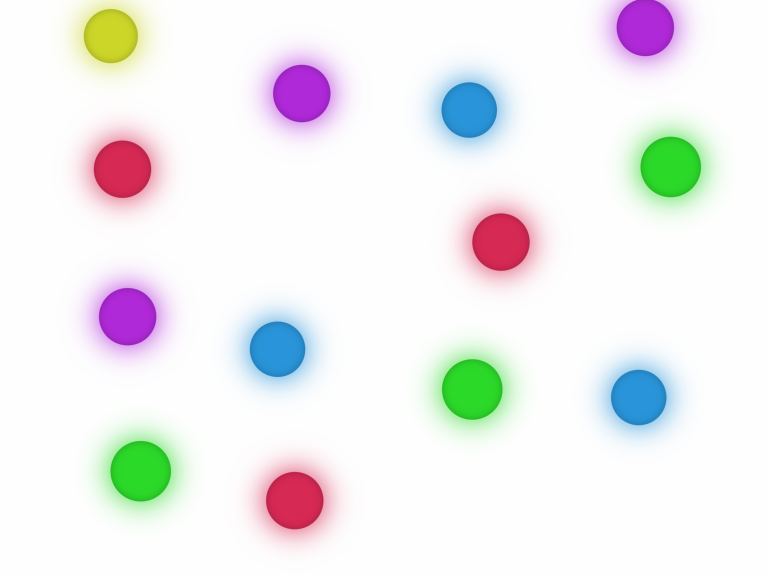
Write a Shadertoy shader that draws this background.

```glsl
const int DISC_COUNT = 13;
const int DISCS_PER_COLOUR = 3;
const vec3 PAPER = vec3(0.996);

// Disc colour in rgb, radius in canvas heights in a
const vec4 PALETTE[5] = vec4[5](
    vec4(0.17, 0.85, 0.16, 0.0525),
    vec4(0.69, 0.16, 0.85, 0.0498),
    vec4(0.84, 0.16, 0.33, 0.0498),
    vec4(0.16, 0.58, 0.85, 0.0481),
    vec4(0.80, 0.84, 0.16, 0.0469)
);

vec2 hash2(float n) {
    vec3 p = fract(n * vec3(0.1031, 0.1130, 0.0973) + 0.37);
    p += dot(p, p.yzx + 33.33);
    return fract((p.xx + p.yz) * p.zy);
}

// Low-discrepancy scatter, loosened by a random offset
vec2 discCentre(float index, float aspect) {
    vec2 spread = fract(vec2(0.10, 0.14) + index * vec2(0.75488, 0.56984));
    vec2 jitter = (hash2(index + 1.0) - 0.5) * vec2(0.15, 0.06);
    return mix(vec2(0.04), vec2(0.96), spread) * vec2(aspect, 1.0) + jitter;
}

// Soft halo strength at a distance outside the rim
float halo(float dist, float softness) {
    float s = max(dist, 0.0) / softness;
    return 0.43 * exp(-s * (0.97 + 0.39 * s));
}

// Darkening that hugs the inside of the rim
float rimShade(float dist, float softness) {
    float s = min(dist, 0.0) / softness;
    return 1.0 - 0.14 * exp(s - 0.5 * s * s);
}

vec3 paintDisc(vec3 base, vec3 colour, float dist, float pixel) {
    vec3 glowing = mix(base, colour, halo(dist, 0.028));
    float coverage = 1.0 - smoothstep(-0.75 * pixel, 0.75 * pixel, dist);
    return mix(glowing, colour * rimShade(dist, 0.009), coverage);
}

void mainImage(out vec4 fragColor, in vec2 fragCoord) {
    float pixel = 1.0 / iResolution.y;
    float aspect = iResolution.x * pixel;
    vec2 uv = fragCoord * pixel;

    vec3 colour = PAPER;
    for (int i = 0; i < DISC_COUNT; i++) {
        vec4 disc = PALETTE[i / DISCS_PER_COLOUR];
        float dist = length(uv - discCentre(float(i), aspect)) - disc.a;
        colour = paintDisc(colour, disc.rgb, dist, pixel);
    }
    fragColor = vec4(colour, 1.0);
}
```
